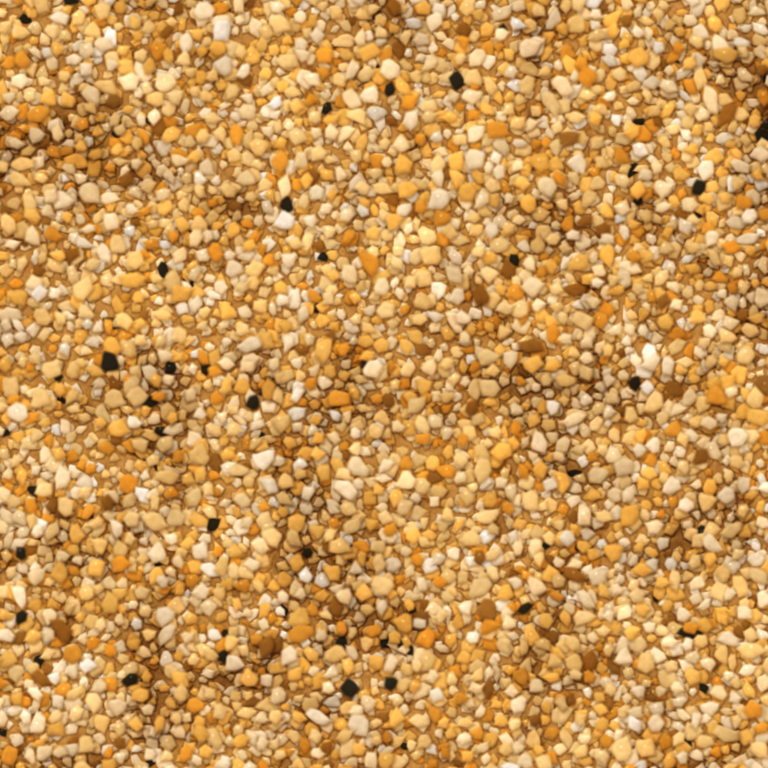
Reproduce this texture procedurally as a WebGL 2 fragment shader.

```glsl
#version 300 es
precision highp float;
// Coarse golden quartz sand: four layers of scattered, rounded polygonal grains
// painted from the deepest to the top one. Each grain has its own mineral tint,
// bevelled lighting and a soft contact shadow; broad patches vary the tone.

uniform vec2 u_resolution;
out vec4 fragColor;

const float TAU = 6.283185;

// Integer hash of a cell and a seed, giving four values in 0..1
vec4 hash4(vec2 cell, int seed) {
    uvec4 v = uvec4(ivec4(ivec2(cell), seed, seed * 7 + 3));
    v = v * 1664525u + 1013904223u;
    v += v.yzxy * v.wxyz;
    v ^= v >> 16u;
    v += v.yzxy * v.wxyz;
    v ^= v >> 15u;
    return vec4(v >> 8u) / 16777216.0;
}

float valueNoise(vec2 p) {
    vec2 i = floor(p), f = fract(p);
    f = f * f * (3.0 - 2.0 * f);
    float low = mix(hash4(i, 91).x, hash4(i + vec2(1, 0), 91).x, f.x);
    float high = mix(hash4(i + vec2(0, 1), 91).x, hash4(i + vec2(1, 1), 91).x, f.x);
    return mix(low, high, f.y);
}

mat2 rotation(float a) {
    return mat2(cos(a), sin(a), -sin(a), cos(a));
}

// Signed distance to a rounded irregular hexagon; also returns its outward slope
float grainDistance(vec2 q, vec4 h, out vec2 slope) {
    float radius = mix(0.33, 0.56, h.w * h.w);
    mat2 turn = rotation(h.x * TAU);
    vec2 stretch = vec2(1.0, 1.0) + vec2(0.35, -0.2) * h.z * h.z;
    vec2 p = turn * q / (stretch * radius);
    float total = 0.0;
    slope = vec2(0.0);
    for (int i = 0; i < 6; i++) {
        float k = float(i);
        vec2 jitter = fract(h.y * vec2(37.3, 71.7) * (k + 1.0) + h.z * 13.0);
        float a = (k + 0.75 * (jitter.x - 0.5)) * TAU / 6.0;
        vec2 facing = vec2(cos(a), sin(a));
        float weight = exp(12.0 * (dot(p, facing) - mix(0.68, 1.04, jitter.y)));
        total += weight;
        slope += weight * facing;
    }
    slope = (slope / total) * turn;
    return log(total) / 12.0 * radius;
}

// Mineral tint: cream, gold, amber, orange, milky white, brown and black
vec3 mineral(vec4 h) {
    vec3 c = vec3(0.96, 0.81, 0.61);
    c = mix(c, vec3(0.94, 0.74, 0.45), step(0.29, h.x));
    c = mix(c, vec3(0.95, 0.68, 0.30), step(0.62, h.x));
    c = mix(c, vec3(0.89, 0.56, 0.17), step(0.81, h.x));
    c = mix(c, vec3(0.96, 0.86, 0.74), step(0.90, h.x));
    c = mix(c, vec3(0.58, 0.35, 0.12), step(0.955, h.x));
    c = mix(c, vec3(0.16, 0.13, 0.08), step(0.986, h.x));
    return c * (0.93 + 0.15 * h.y) * vec3(1.0, 0.98 + 0.05 * h.z, 0.90 + 0.2 * h.z);
}

// Darkens warmly: blue falls faster than red
vec3 shade(vec3 c, float s) {
    return c * pow(vec3(max(s, 0.02)), vec3(0.85, 1.1, 1.45));
}

void main() {
    float size = min(u_resolution.x, u_resolution.y);
    vec2 uv = gl_FragCoord.xy / size;
    float mottle = valueNoise(uv * 120.0) * 0.6 + valueNoise(uv * 260.0) * 0.4;
    float patches = valueNoise(uv * 26.0 + 5.0) * 0.55 + valueNoise(uv * 10.0) * 0.45;
    float hollow = smoothstep(0.55, 0.15, patches);
    vec3 colour = shade(vec3(0.76, 0.52, 0.24), 0.85 + 0.3 * mottle - 0.3 * hollow);

    for (int layer = 0; layer < 4; layer++) {
        float level = float(layer);
        float cells = 57.0 - 6.0 * level;
        mat2 tilt = rotation(0.9 * level + 0.3);
        vec2 p = tilt * uv * cells + 17.3 * level;
        vec2 light = tilt * vec2(-0.35, 0.94);
        float softness = max(cells / size, 0.12);

        for (int k = 0; k < 9; k++) {
            vec2 cell = floor(p) + vec2(k % 3 - 1, k / 3 - 1);
            vec4 place = hash4(cell, layer * 3 + 1);
            if (place.z > 1.0 - 0.14 * level) continue;
            vec4 form = hash4(cell, layer * 3 + 2);
            vec4 tint = hash4(cell, layer * 3 + 40);
            vec2 q = p - cell - 0.5 - 0.6 * (place.xy - 0.5);
            vec2 slope;
            float d = grainDistance(q, form, slope);
            if (d > 0.24) continue;

            // Contact shadow, deeper in hollows and away from the light
            float lit = dot(slope, light);
            float shadow = smoothstep(0.23, -0.06, d) * (0.22 - 0.17 * lit);
            colour = shade(colour, 1.0 - shadow * (0.85 + 0.7 * hollow));

            // Grain body with bevelled rim, mottling and an occasional glint
            float rim = smoothstep(-0.34, 0.04, d);
            float glow = 1.01 + 0.15 * lit * rim - 0.07 * rim * rim;
            glow += 0.12 * (mottle - 0.5) + 0.24 * (patches - 0.5);
            glow -= 0.03 * (3.0 - level) * (0.6 + hollow);
            vec3 body = shade(mineral(tint), glow);
            float glint = smoothstep(0.14, 0.03, length(q - light * 0.17));
            body += glint * step(0.82, tint.w) * vec3(0.09, 0.10, 0.11);
            colour = mix(colour, body, smoothstep(0.85, -0.85, d / softness));
        }
    }
    fragColor = vec4(clamp(colour, 0.0, 1.0), 1.0);
}
```
